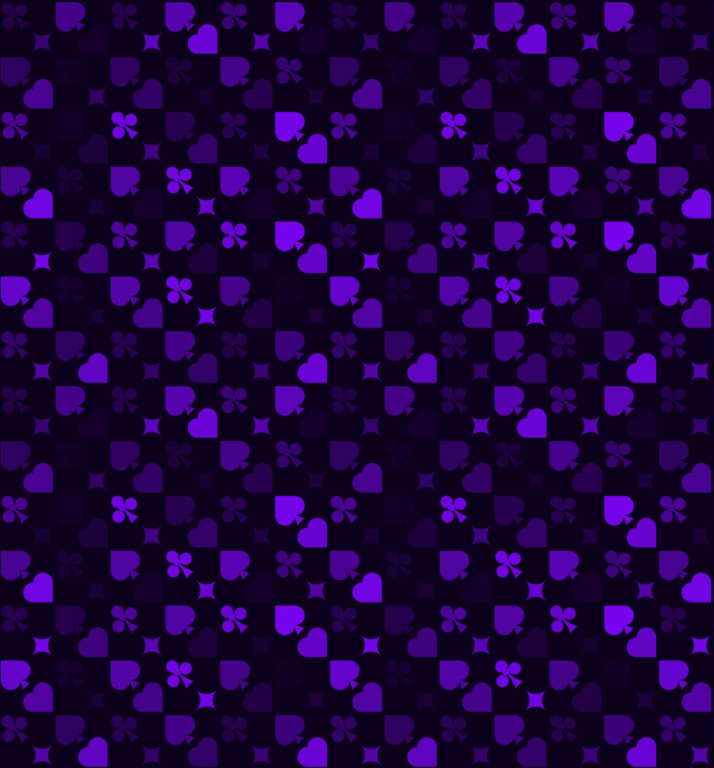
Reproduce this pattern procedurally as a WebGL 2 fragment shader.

```glsl
#version 300 es
precision highp float;
// Card suits tilted by 45 degrees on two interleaved checkered lattices:
// clubs and spades on one, four-pointed diamonds and hearts on the other.
// A sine hash sets the glow of each suit inside a tile of 6 by 7 cells.
uniform vec2 u_resolution;
out vec4 fragColor;

float hash(vec2 p) {
    return fract(sin(dot(p, vec2(127.1, 311.7))) * 43758.5453);
}

float circle(vec2 p, float radius) {
    return length(p) - radius;
}

// Heart with its tip at the origin and its lobes towards +x and +y
float heart(vec2 q) {
    vec2 side = abs(q - 0.18) - 0.15;
    float square = length(max(side, 0.0)) + min(max(side.x, side.y), 0.0) - 0.03;
    float lobes = min(circle(q - vec2(0.18, 0.36), 0.18),
                      circle(q - vec2(0.36, 0.18), 0.18));
    return min(square, lobes);
}

// Stem that flares along the diagonal
float stem(vec2 q, float len) {
    float along = (q.x + q.y) * 0.7071;
    float across = abs(q.x - q.y) * 0.7071;
    float t = clamp(along / len, 0.0, 1.0);
    return max(across - 0.015 - 0.075 * t * t, abs(along - 0.5 * len) - 0.5 * len);
}

float spade(vec2 q) {
    return min(heart(q), stem(q - 0.3, 0.24));
}

float club(vec2 p) {
    float leaves = min(circle(p - vec2(0.14, 0.15), 0.112),
                   min(circle(p - vec2(0.385, 0.185), 0.112),
                       circle(p - vec2(0.16, 0.415), 0.112)));
    float core = circle(p - vec2(0.23, 0.25), 0.07);
    return min(min(leaves, core), stem(p - vec2(0.24, 0.26), 0.31));
}

// Square with sides hollowed by four circles
float diamond(vec2 p) {
    vec2 q = abs(p);
    q = vec2(min(q.x, q.y), max(q.x, q.y));
    return max(0.29 - length(q - vec2(0.0, 0.405)), q.y - 0.172);
}

void main() {
    // Fourteen square cells down, counted from the top left
    vec2 p = vec2(gl_FragCoord.x, u_resolution.y - gl_FragCoord.y) / u_resolution.y * 14.0;
    float blur = 14.0 / u_resolution.y;
    vec2 cell = mod(floor(p), vec2(6.0, 7.0));
    vec2 f = fract(p);
    bool even = mod(cell.x + cell.y, 2.0) < 0.5;

    // One suit from each lattice
    float upper = even ? club(f) : spade(f - vec2(0.015, 0.04));
    float lower = even ? diamond(f - 0.765) : heart(vec2(0.963, 0.979) - f);

    // Glow of each suit, from nearly hidden to full violet
    float upperGlow = 0.04 + 0.94 * pow(hash(cell + 3.0), 1.1);
    float lowerGlow = 0.04 + 0.90 * pow(hash(cell + 41.0), 1.2);

    vec3 night = vec3(0.05, 0.0, 0.11);
    vec3 violet = vec3(0.49, 0.02, 0.98);
    vec3 color = mix(night, violet, upperGlow * smoothstep(blur, -blur, upper));
    color = mix(color, mix(night, violet, lowerGlow), smoothstep(blur, -blur, lower));
    fragColor = vec4(color, 1.0);
}
```
